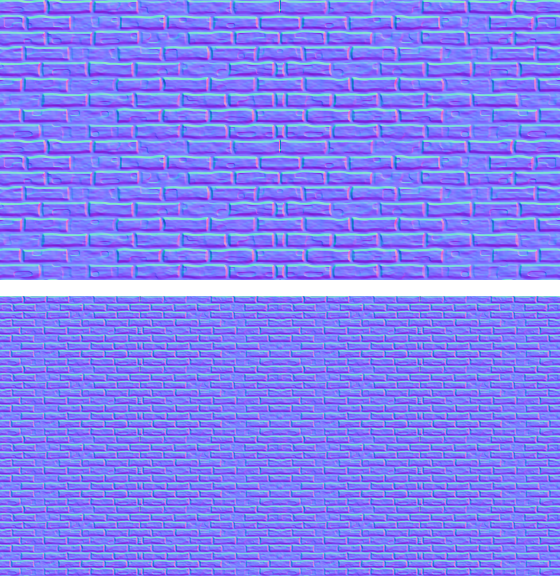
Top: one tile. Bottom: repeated 2 by 2.
This texture map is drawn by a WebGL 2 fragment shader. Its source:

```glsl
#version 300 es
precision highp float;
// Tangent-space normal map of a worn brick wall, mirrored left-right, 18 courses high.

uniform vec2 u_resolution;
out vec4 outColor;

#define COURSES 18.0        // rows of bricks down the canvas
#define LAYOUT_ROWS 9.0     // rows before the layout repeats
#define BRICKS_PER_HALF 6.0 // bricks between centre line and side
#define BRICK_LENGTH 3.0    // in course heights
#define JOINT 0.035         // half width of the mortar joint
#define TOP_BEVEL 0.17
#define BOTTOM_BEVEL 0.24
#define SIDE_BEVEL 0.17
#define RELIEF 0.165        // brick height above the mortar
#define ROUGHNESS 0.075
#define WOBBLE 0.13         // unevenness of the brick edges
#define SAMPLE_STEP 0.035   // half step of the slope, in course heights

// Shift of the joints from the centre line, in brick lengths.
const float rowShift[9] = float[9](1.01, 0.45, 0.0, 0.5, 0.12, 0.52, 0.12, 0.53, 0.12);
// The brick in each row that lies nearly level with the mortar.
const float sunkenBrick[9] = float[9](1.0, 3.0, 2.0, 3.0, 1.0, 3.0, 5.0, 3.0, 4.0);

float hash(vec2 p) {
    vec3 q = fract(vec3(p.xyx) * 0.1031);
    q += dot(q, q.yzx + 33.33);
    return fract((q.x + q.y) * q.z);
}

// Value noise that wraps vertically after the given number of cells.
float wrapNoise(vec2 p, float period) {
    vec2 cell = floor(p), f = fract(p);
    f = f * f * f * (f * (f * 6.0 - 15.0) + 10.0);
    float y0 = mod(cell.y, period), y1 = mod(cell.y + 1.0, period);
    float low = mix(hash(vec2(cell.x, y0)), hash(vec2(cell.x + 1.0, y0)), f.x);
    float high = mix(hash(vec2(cell.x, y1)), hash(vec2(cell.x + 1.0, y1)), f.x);
    return mix(low, high, f.y);
}

float layoutNoise(vec2 p, vec2 frequency, float seed) {
    return wrapNoise(p * frequency + vec2(seed, 0.0), LAYOUT_ROWS * frequency.y);
}

// Wrinkled clay, stretched along the courses.
float clay(vec2 p) {
    float sum = 0.0, amplitude = 1.0;
    vec2 frequency = vec2(1.0, 2.0);
    for (int i = 0; i < 3; i++) {
        sum += amplitude * (layoutNoise(p, frequency, 37.0 * float(i + 1)) - 0.5);
        frequency *= 2.0;
        amplitude *= 0.52;
    }
    return sum;
}

float wallHeight(vec2 p) {
    // Fold about the centre line and count courses from the top.
    float halfWidth = BRICKS_PER_HALF * BRICK_LENGTH;
    vec2 folded = vec2(abs(p.x - halfWidth), COURSES - p.y + 0.04);

    // Uneven edges
    vec2 warp = vec2(layoutNoise(folded, vec2(2.0), 211.0),
                     layoutNoise(folded, vec2(1.3, 2.0), 307.0)) - 0.5;
    vec2 q = folded + WOBBLE * warp;
    q.x = clamp(q.x, 0.0, halfWidth - 0.01);

    // Brick cell
    float row = mod(floor(q.y), LAYOUT_ROWS);
    float shift = rowShift[int(row)];
    float along = q.x / BRICK_LENGTH - shift;
    float brick = floor(along);
    float down = fract(q.y);
    float inner = (along - brick) * BRICK_LENGTH;
    float outer = BRICK_LENGTH - inner;

    // Bricks on the fold lines have no joint there.
    if (brick < 0.0) inner = BRICK_LENGTH;
    if (brick + 1.0 + shift > BRICKS_PER_HALF - 0.01) outer = BRICK_LENGTH;

    // Bevelled block, leaning slightly downward
    float block = smoothstep(JOINT, JOINT + TOP_BEVEL, down)
                * smoothstep(JOINT, JOINT + BOTTOM_BEVEL, 1.0 - down)
                * smoothstep(JOINT, JOINT + SIDE_BEVEL, min(inner, outer));
    float lift = mix(0.75, 1.2, hash(vec2(brick + 11.0, row + 5.0)));
    if (brick == sunkenBrick[int(row)]) lift = 0.3;
    float height = RELIEF * lift * block * (1.08 - 0.3 * down);

    // Chips and surface grain
    float chips = smoothstep(0.62, 0.85, layoutNoise(folded, vec2(1.6, 3.0), 401.0));
    height -= 0.045 * chips * block;
    return height + ROUGHNESS * clay(folded) * mix(0.6, 1.0, block);
}

void main() {
    vec2 uv = gl_FragCoord.xy / u_resolution;
    vec2 p = uv * vec2(2.0 * BRICKS_PER_HALF * BRICK_LENGTH, COURSES);

    // Slope by central differences, packed as a normal
    vec2 e = vec2(SAMPLE_STEP, 0.0);
    vec2 slope = vec2(wallHeight(p + e.xy) - wallHeight(p - e.xy),
                      wallHeight(p + e.yx) - wallHeight(p - e.yx)) / (2.0 * SAMPLE_STEP);
    vec3 normal = normalize(vec3(-slope, 1.0));
    outColor = vec4(0.5 + 0.5 * normal, 1.0);
}
```
